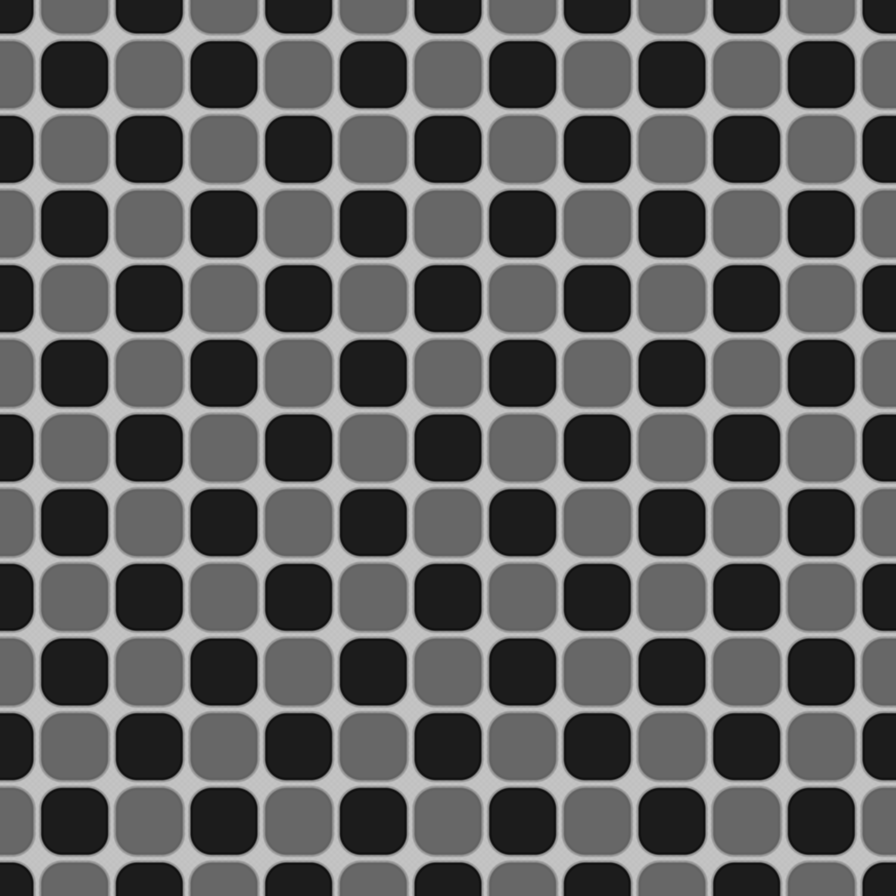
A Shadertoy shader for this pattern:

```glsl
// Checkerboard of black and grey rounded tiles set in pale grout with soft shaded joints.

const float TILES = 12.0;         // tiles across and down; even, so the checks wrap
const float HALF_SIDE = 0.449;    // half a tile's side, in cells
const float CORNER = 0.285;       // corner radius, in cells
const float SOFTNESS = 0.016;     // half width of the tile edge blend, in cells
const float WEAVE_CYCLES = 144.0; // whole number of diagonal threads per canvas

const vec3 BLACK_TILE = vec3(0.108);
const vec3 BLACK_RIM = vec3(0.068);
const vec3 GREY_TILE = vec3(0.402);
const vec3 GREY_RIM = vec3(0.385);
const vec3 GROUT = vec3(0.762);
const vec3 GROUT_SHADE = vec3(0.595);

float roundedSquare(vec2 p, float halfSide, float radius) {
    vec2 q = abs(p) - halfSide + radius;
    return length(max(q, 0.0)) + min(max(q.x, q.y), 0.0) - radius;
}

// Fine crossed diagonals, periodic over the unit square
float weave(vec2 uv, float cycles) {
    vec2 phase = 6.28319 * cycles * uv;
    return 0.5 * (sin(phase.x + phase.y) + sin(phase.x - phase.y));
}

// Flat face with a thin rim just inside the edge
vec3 tileColor(float dist, float isGrey) {
    vec3 face = mix(BLACK_TILE, GREY_TILE, isGrey);
    vec3 rim = mix(BLACK_RIM, GREY_RIM, isGrey);
    return mix(face, rim, smoothstep(-0.045, -0.022, dist));
}

// Pale joint that darkens towards the tiles
vec3 groutColor(float dist, float grain) {
    vec3 shade = mix(GROUT_SHADE, GROUT, smoothstep(0.010, 0.045, dist));
    return shade + 0.010 * grain;
}

void mainImage(out vec4 fragColor, in vec2 fragCoord) {
    vec2 uv = fragCoord / iResolution.xy;
    vec2 grid = uv * TILES;

    // Tiles are centred on whole grid points, so the canvas border halves them
    vec2 id = floor(grid + 0.5);
    float isGrey = mod(id.x + id.y, 2.0);
    float dist = roundedSquare(grid - id, HALF_SIDE, CORNER);

    // Edge blend, never thinner than about a pixel
    float pixel = TILES / min(iResolution.x, iResolution.y);
    float blend = max(SOFTNESS, 0.7 * pixel);
    float outside = smoothstep(-blend, blend, dist);

    vec3 joint = groutColor(dist, weave(uv, WEAVE_CYCLES));
    fragColor = vec4(mix(tileColor(dist, isGrey), joint, outside), 1.0);
}
```
